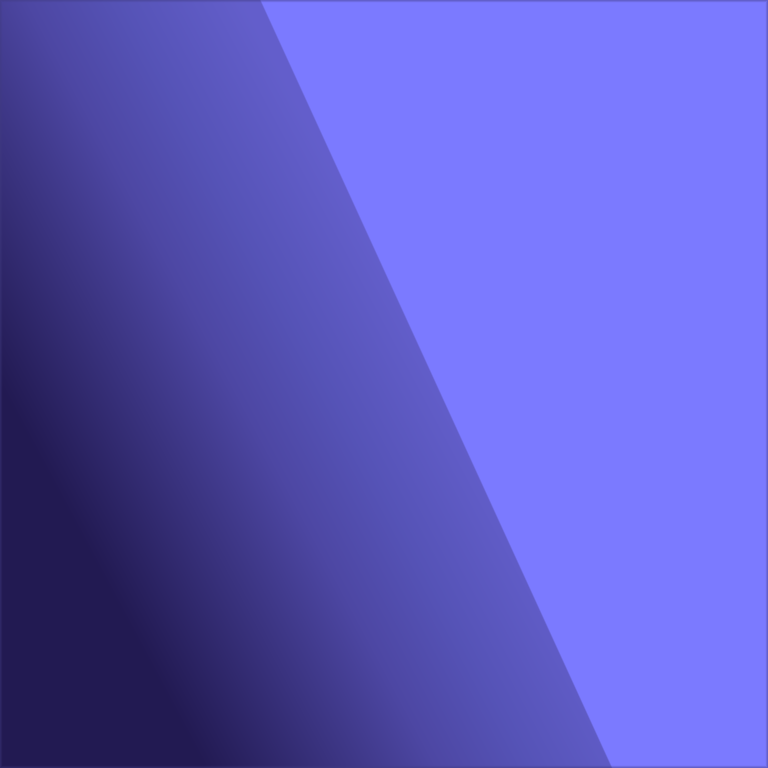
This background is drawn by a Shadertoy shader. Its source:

```glsl
// Blend from deep indigo through violet to periwinkle along the slope
vec3 shadedPlane(float slope) {
    vec3 color = mix(vec3(0.132, 0.100, 0.320), vec3(0.302, 0.278, 0.640),
                     clamp((slope - 0.265) / 0.305, 0.0, 1.0));
    color = mix(color, vec3(0.335, 0.325, 0.715), clamp((slope - 0.57) / 0.12, 0.0, 1.0));
    return mix(color, vec3(0.388, 0.370, 0.795), clamp((slope - 0.69) / 0.16, 0.0, 1.0));
}

void mainImage(out vec4 fragColor, in vec2 fragCoord) {
    vec2 uv = fragCoord / iResolution.xy;
    float pixel = 1.0 / min(iResolution.x, iResolution.y);

    // Shaded plane on the left
    vec3 color = shadedPlane(uv.x + 0.535 * uv.y);

    // Flat bright plane behind a slanted edge
    float edge = (uv.x + 0.458 * uv.y - 0.797) / length(vec2(1.0, 0.458));
    color = mix(color, vec3(0.483, 0.478, 1.0), smoothstep(-pixel, pixel, edge));

    // Thin translucent violet rim around the canvas
    vec2 inset = min(uv, 1.0 - uv);
    float rim = 1.0 - smoothstep(0.0, 0.004, min(inset.x, inset.y));
    color = mix(color, vec3(0.25, 0.23, 0.50), 0.45 * rim);

    fragColor = vec4(color, 1.0);
}
```
